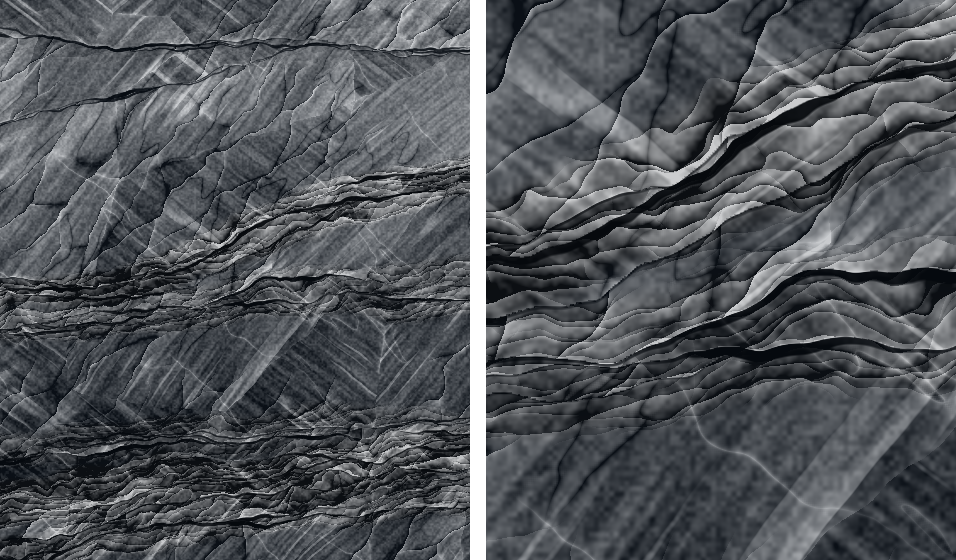
Left: the whole. Right: its middle third, enlarged.
Give the GLSL for this texture, as a WebGL 2 fragment shader.

```glsl
#version 300 es
precision highp float;
// Dark layered slate: overlapping sheets, splintered seams, diagonal cleavage grain.
uniform vec2 u_resolution;
out vec4 fragColor;

const int SEAMS = 7;
const int LEAVES = 3;
const float SEAM_Y[SEAMS] = float[](0.02, 0.10, 0.19, 0.43, 0.46, 0.76, 0.925);
const float SEAM_SLOPE[SEAMS] = float[](0.12, 0.10, 0.04, 0.09, 0.26, 0.29, -0.01);
const float SEAM_SPLINTER[SEAMS] = float[](0.8, 1.0, 0.6, 0.7, 1.0, 0.1, 0.15);

float hash(vec2 p) {
  vec3 q = fract(p.xyx * 0.1031);
  q += dot(q, q.yzx + 33.33);
  return fract((q.x + q.y) * q.z);
}

float noise(vec2 p) {
  vec2 i = floor(p), f = fract(p);
  f = f * f * (3.0 - 2.0 * f);
  return mix(mix(hash(i), hash(i + vec2(1, 0)), f.x),
             mix(hash(i + vec2(0, 1)), hash(i + vec2(1, 1)), f.x), f.y);
}

float fbm(vec2 p) {
  float sum = 0.0, amp = 0.53;
  for (int i = 0; i < 4; i++) {
    sum += amp * noise(p);
    p = p * 2.03 + 17.3;
    amp *= 0.5;
  }
  return sum;
}

// Coordinates along and across a direction.
vec2 along(vec2 p, float angle) {
  float c = cos(angle), s = sin(angle);
  return mat2(c, -s, s, c) * p;
}

// Angular cells: x = random id, y = distance to border, zw = offset from centre.
vec4 facets(vec2 p) {
  vec2 cell = floor(p), nearest = vec2(0), offset = vec2(0);
  float d1 = 9.0, d2 = 9.0;
  for (int y = -1; y <= 1; y++)
    for (int x = -1; x <= 1; x++) {
      vec2 c = cell + vec2(x, y);
      vec2 v = p - c - vec2(hash(c), hash(c + 71.7));
      float d = length(v);
      if (d < d1) { d2 = d1; d1 = d; nearest = c; offset = v; }
      else d2 = min(d2, d);
    }
  return vec4(hash(nearest + 5.1), d2 - d1, offset);
}

// Flat chips with a lit upper lip and a dark foot.
float chips(vec2 p, float line, float contrast) {
  vec4 c = facets(p);
  float lit = clamp(c.w * 5.0, -1.0, 1.0);
  float edge = exp(-c.y / line) * (lit > 0.0 ? 0.24 * lit : 0.30 * lit);
  return contrast * (c.x - 0.5 + 0.4 * c.w) + edge;
}

// Hair cracks: thin level lines of a stretched noise.
float hairline(vec2 p, float width) {
  float n = fbm(p) - 0.5;
  float slope = max(length(vec2(dFdx(n), dFdy(n))) * u_resolution.y, 1.0);
  return exp(-abs(n) / slope / width);
}

// Fine cleavage lines and pale scratches running along an angle.
float grain(vec2 p, float angle) {
  vec2 r = along(p, angle);
  float fine = noise(r * vec2(16, 210)) - 0.5;
  float broad = noise(r * vec2(6, 85)) - 0.5;
  float scratch = smoothstep(0.74, 0.92, noise(r * vec2(7, 150) + 40.0));
  return 0.17 * fine + 0.09 * broad + 0.22 * scratch * smoothstep(0.4, 0.65, noise(p * 7.0));
}

void main() {
  vec2 p = gl_FragCoord.xy / u_resolution.y;
  float blur = 0.7 / u_resolution.y;
  vec2 jag = vec2(fbm(p * 11.0), fbm(p * 11.0 + 31.0)) - 0.5;
  vec2 q = p + 0.035 * jag;

  // Sheets stacked upward; each casts a shadow below its broken lower edge.
  float sheet = -1.0, shadow = 0.0, rim = 0.0, splinter = 0.0;
  for (int i = 0; i < SEAMS * LEAVES; i++) {
    int s = i / LEAVES;
    float id = float(i), leaf = float(i - s * LEAVES) - 1.0;
    float loose = SEAM_SPLINTER[s];
    float middle = SEAM_Y[s] + SEAM_SLOPE[s] * q.x
                 + 0.05 * (noise(vec2(q.x * 4.0, float(s) * 7.3)) - 0.5);
    float stray = 0.020 * leaf + 0.055 * (noise(vec2(q.x * 6.0, id * 3.1)) - 0.5);
    float d = q.y - middle - loose * stray - 0.008 * (noise(vec2(q.x * 38.0, id)) - 0.5);
    float cover = smoothstep(-blur, blur, d);
    float gape = noise(vec2(p.x * 9.0, id * 5.7 + 2.0));
    float width = 0.0003 + 0.008 * gape * gape * gape;
    float crack = smoothstep(-width - 0.002, -width, d);
    float shade = max(crack * (0.45 + 0.55 * gape), 0.26 * exp(min(d, 0.0) / 0.009));
    shadow = max(shadow, shade) * (1.0 - cover);
    rim = mix(rim, exp(-max(d, 0.0) / 0.0025) * noise(p * 26.0 + id), cover);
    if (d > 0.0) sheet = id;
    float reach = 0.055 * noise(p * vec2(7, 9) + id);
    splinter = max(splinter, loose * (1.0 - smoothstep(-0.008, 0.012, abs(q.y - middle) - reach)));
  }

  // Broad facets with their own tilt, tone and grain direction.
  vec2 o = q + sheet * vec2(1.37, 2.11);
  vec4 plate = facets(along(o, 0.95) * vec2(2.4, 4.2));
  float turn = plate.x < 0.3 ? -0.65 : 0.62 + 0.35 * fract(plate.x * 7.0);
  float tone = mix(0.245, 0.385, smoothstep(0.05, 0.85, p.y));
  tone += 0.13 * (plate.x - 0.5) + 0.07 * dot(plate.zw, vec2(0.5, -0.8));
  tone += 0.08 * (hash(vec2(sheet, 9.0)) - 0.5) + 0.20 * (fbm(o * 3.5) - 0.5);
  tone += grain(p + 0.012 * jag, turn);
  float vein = exp(-plate.y / 0.018) * smoothstep(0.35, 0.65, noise(p * 11.0));
  tone += vein * (noise(p * 17.0 + 8.0) - 0.42) * 0.7;

  // Diagonal chips, hair cracks and pale scraped patches.
  float chipped = smoothstep(0.46, 0.62, noise(o * 6.0 + 12.0));
  tone += chipped * chips(along(o + 0.02 * jag, 0.85) * vec2(6, 19), 0.06, 0.13);
  float broken = smoothstep(0.45, 0.7, noise(p * 9.0 + 4.0));
  tone += 0.24 * broken * hairline(along(o, -0.75) * vec2(2, 11), 0.0013);
  tone -= 0.22 * (1.0 - broken) * hairline(along(o, 0.9) * vec2(2.5, 10) + 9.0, 0.0015);
  float scraped = smoothstep(0.58, 0.72, fbm(along(o, 0.7) * vec2(4, 9) + 50.0));
  tone += scraped * (0.28 * noise(along(p, 0.75) * vec2(16, 120)) - 0.02);

  // Thin splinters packed along the seams, coarse then fine.
  vec2 strip = along(q + 0.03 * jag, 0.22);
  float shards = chips(strip * vec2(9, 38), 0.13, 0.20);
  shards += 0.8 * chips(strip * vec2(21, 85) + 7.0, 0.22, 0.16);
  shards += 0.16 * (noise(strip * vec2(18, 190)) - 0.5);
  tone += splinter * (shards + 0.03);

  // Mineral grit, lit rims, then open cracks.
  tone += 0.13 * (noise(p * 330.0) - 0.5) + 0.08 * (noise(p * 170.0) - 0.5);
  tone += 0.38 * rim;
  tone = clamp(tone, 0.06, 0.80) * (1.0 - 0.92 * shadow);
  tone = max(tone, 0.035);

  vec3 tint = vec3(-0.022, 0.0, 0.028) * (1.0 - 0.7 * tone) * (1.0 - 0.45 * splinter);
  fragColor = vec4(clamp(tone + tint, 0.0, 1.0), 1.0);
}
```
